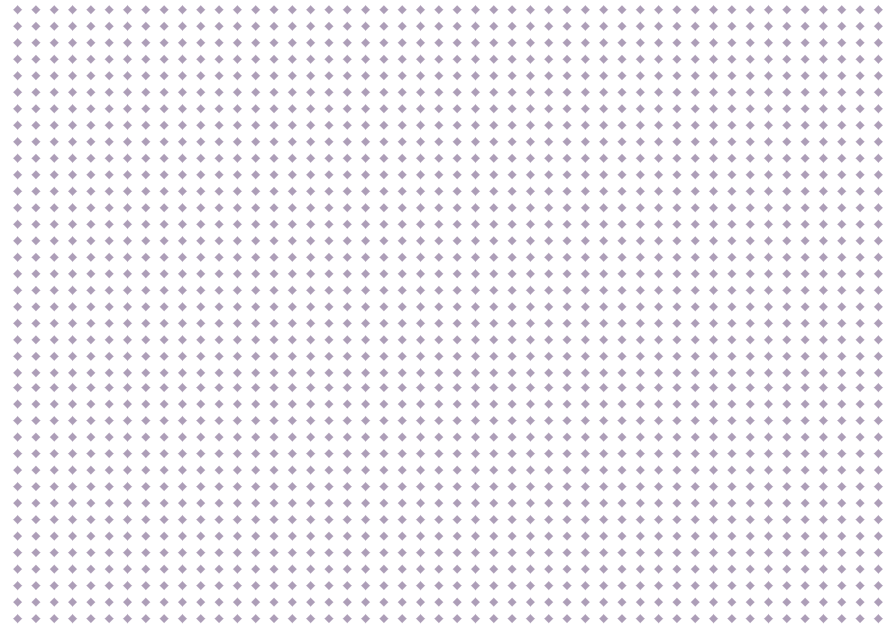
A WebGL 1 fragment shader for this pattern:

```glsl
precision highp float;
// Small mauve diamonds in an even grid on white, with one tighter row gap.

uniform vec2 u_resolution;

// Lengths are fractions of the canvas width; depth runs down from the top.
const vec2 COUNT = vec2(48.0, 38.0);
const vec2 PITCH = vec2(0.02044, 0.01842);
const vec2 FIRST_CENTRE = vec2(0.01966, 0.01087);
const float HALF_DIAGONAL = 0.00495;
const float SEAM_DEPTH = 0.4245;
const float SEAM_SHIFT = 0.00195;

const vec3 PAPER = vec3(1.0);
const vec3 MAUVE = vec3(0.68, 0.62, 0.72);

// Offset from the nearest centre of a finite grid
vec2 gridOffset(vec2 p, vec2 first, vec2 pitch, vec2 count) {
  vec2 cell = floor((p - first) / pitch + 0.5);
  cell = clamp(cell, vec2(0.0), count - 1.0);
  return p - first - cell * pitch;
}

// Signed distance to the sides of a diamond
float diamondDistance(vec2 p, float halfDiagonal) {
  return (abs(p.x) + abs(p.y) - halfDiagonal) * 0.70711;
}

// Soft coverage of a shape over about one pixel
float coverage(float dist, float pixel) {
  return 1.0 - smoothstep(-0.7 * pixel, 0.7 * pixel, dist);
}

// Closes up the rows below the seam
vec2 closeSeam(vec2 p, float depth, float shift) {
  return p + vec2(0.0, shift * step(depth, p.y));
}

void main() {
  float pixel = 1.0 / u_resolution.x;
  vec2 p = vec2(gl_FragCoord.x, u_resolution.y - gl_FragCoord.y) * pixel;
  p = closeSeam(p, SEAM_DEPTH, SEAM_SHIFT);

  vec2 offset = gridOffset(p, FIRST_CENTRE, PITCH, COUNT);
  float ink = coverage(diamondDistance(offset, HALF_DIAGONAL), pixel);
  gl_FragColor = vec4(mix(PAPER, MAUVE, ink), 1.0);
}
```
